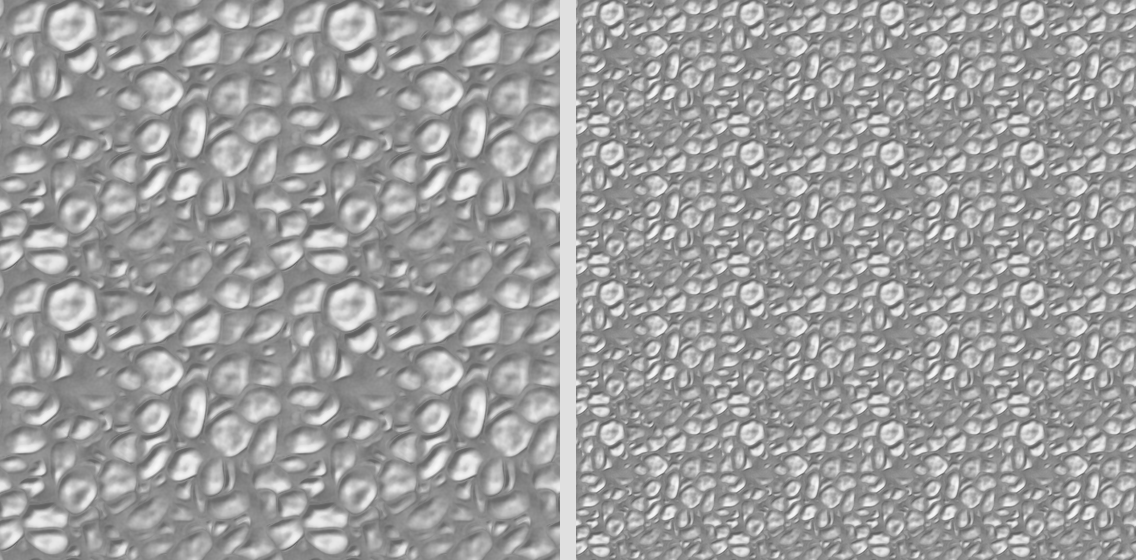
Left: one tile. Right: repeated 2 by 2.
Write a Shadertoy shader that draws this texture map.

```glsl
// Seamless grey relief of tightly packed, worn pebbles lit from the lower right.
#define REPEATS 2.0        // whole tiles across the canvas
#define LARGE_CELLS 5.0    // stone grids per tile, from large to tiny
#define MEDIUM_CELLS 8.0
#define TINY_CELLS 13.0
#define LARGE_FILL 0.42
#define BEVEL 0.036        // width of the rounded stone edge
#define DENTS 0.62         // depth of surface wear
#define LIGHT_STEP 0.011   // distance used to sense the slope
#define GROUND_TONE 0.54
#define HEIGHT_GAIN 0.28
#define LIGHT_GAIN 0.35
#define SHADOW_GAIN 0.34

vec3 hash3(vec2 cell, float seed) {
    uvec3 v = uvec3(cell, seed) * 1664525u + 1013904223u;
    v.x += v.y * v.z; v.y += v.z * v.x; v.z += v.x * v.y;
    v ^= v >> 16u;
    v.x += v.y * v.z; v.y += v.z * v.x; v.z += v.x * v.y;
    return vec3(v >> 8u) / 16777216.0;
}

// Gradient noise that wraps after one tile
float corner(vec2 cell, vec2 offset, float freq, float seed) {
    float angle = 6.2832 * hash3(mod(cell, freq), seed).x;
    return dot(vec2(cos(angle), sin(angle)), offset);
}

float noise(vec2 p, float freq, float seed) {
    p *= freq;
    vec2 i = floor(p), f = p - i;
    vec2 u = f * f * f * (f * (f * 6.0 - 15.0) + 10.0);
    vec2 e = vec2(1.0, 0.0);
    return mix(mix(corner(i, f, freq, seed), corner(i + e, f - e, freq, seed), u.x),
               mix(corner(i + e.yx, f - e.yx, freq, seed),
                   corner(i + 1.0, f - 1.0, freq, seed), u.x), u.y);
}

// Scattered rounded stones: x = edge distance with seams, y = lift of the stone
vec2 stones(vec2 p, float cells, float seed, float fill, vec2 radiusRange) {
    p *= cells;
    vec2 base = floor(p);
    float nearest = 9.0, second = 9.0, lift = 0.0;
    for (int y = -1; y <= 1; y++)
    for (int x = -1; x <= 1; x++) {
        vec2 cell = base + vec2(x, y);
        vec2 id = mod(cell, cells);
        vec3 place = hash3(id, seed), form = hash3(id, seed + 1.0);
        if (place.z > fill) continue;

        // Most stones lean up to the right
        float lean = 2.0 * form.x - 1.0;
        float angle = 0.6 + 1.3 * lean * abs(lean);
        float c = cos(angle), s = sin(angle);
        vec2 q = p - cell - 0.5 - 0.64 * (place.xy - 0.5);
        q = vec2(c * q.x + s * q.y, c * q.y - s * q.x);

        float radius = mix(radiusRange.x, radiusRange.y, form.y);
        vec2 axes = radius * vec2(1.0, mix(0.5, 0.92, form.z));
        float power = mix(2.0, 3.2, fract(form.y * 7.3));
        vec2 k = pow(abs(q / axes), vec2(power));
        float d = (pow(k.x + k.y, 1.0 / power) - 1.0) * axes.y;
        if (d < nearest) {
            second = nearest;
            nearest = d;
            lift = mix(0.38, 1.05, fract(form.z * 5.7 + form.x));
        } else {
            second = min(second, d);
        }
    }
    return vec2(max(nearest, 0.5 * (nearest - second)) / cells, lift);
}

// Slides a layer below another one; it sinks where it meets the upper stones
vec2 bury(vec2 upper, vec2 lower) {
    lower.y *= smoothstep(-0.004, 0.024, upper.x);
    lower.x = max(lower.x, 0.002 - upper.x);
    return upper.x < lower.x ? upper : lower;
}

// x = height, y = distance to the stone edge, negative inside
vec2 relief(vec2 p) {
    vec2 q = p + 0.024 * vec2(noise(p, 11.0, 3.0), noise(p, 11.0, 8.0));
    vec2 large = stones(q, LARGE_CELLS, 21.0, LARGE_FILL, vec2(0.36, 0.50));
    vec2 medium = stones(q, MEDIUM_CELLS, 52.0, 0.97, vec2(0.42, 0.74));
    vec2 tiny = stones(q, TINY_CELLS, 73.0, 0.85, vec2(0.38, 0.62));
    vec2 stone = bury(bury(large, medium + vec2(0.0, 0.08)), tiny + vec2(0.0, 0.15));

    float dome = smoothstep(0.0, BEVEL, 0.004 - stone.x);
    float wear = noise(p, 17.0, 5.0) + 0.3 * noise(p, 37.0, 11.0);
    float hollow = 0.28 * smoothstep(0.028, 0.065, -stone.x);
    float ground = 0.4 * noise(p, 12.0, 14.0);
    return vec2(ground + dome * (stone.y - hollow + DENTS * wear), stone.x);
}

void mainImage(out vec4 fragColor, in vec2 fragCoord) {
    vec2 p = fragCoord / iResolution.xy * REPEATS;
    vec2 toLight = normalize(vec2(0.55, -0.80)) * LIGHT_STEP;

    vec2 here = relief(p);
    float slope = relief(p - toLight).x - relief(p + toLight).x;
    float inside = smoothstep(0.003, -0.007, here.y);

    // Lit faces on the stones, soft shadow in the gaps beside them
    float tone = GROUND_TONE + HEIGHT_GAIN * here.x;
    tone += LIGHT_GAIN * slope * inside;
    tone -= SHADOW_GAIN * max(slope, 0.0) * (1.0 - inside);

    // Fine grain
    tone += 0.02 * noise(p, 96.0, 31.0) + 0.025 * noise(p, 56.0, 37.0);

    // Gentle limits for shadow and highlight
    tone = max(tone, 0.42 + 0.3 * (tone - 0.42));
    tone = min(tone, 0.89 + 0.35 * (tone - 0.89));
    fragColor = vec4(vec3(clamp(tone, 0.0, 1.0)), 1.0);
}
```
